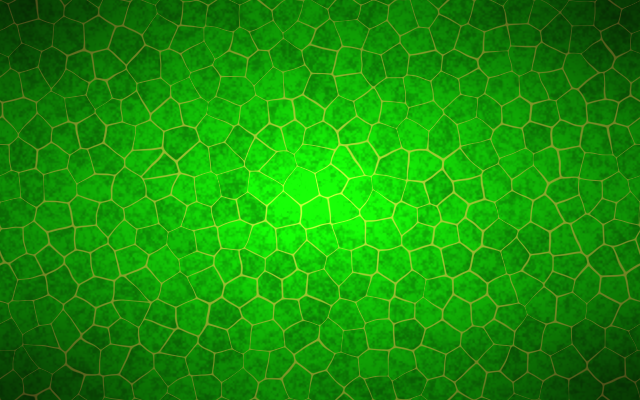
Write a Shadertoy shader that draws this pattern.

```glsl
#define CELLS vec2(22.0, 16.0)   // cells across and up; rows must be even
#define JITTER 0.62              // irregularity of the cells
#define WOBBLE 0.08              // bending of the veins
#define VEIN_THIN 0.002          // half widths, in rows
#define VEIN_THICK 0.044
#define JUNCTION 0.07            // rounding where veins meet
#define MOTTLE 0.30              // strength of the dark specks
#define CELL_TONE 0.10           // difference between cells
#define LEAF vec3(0.075, 1.0, 0.02)
#define LEAF_SHADE vec3(0.012, 0.0, 0.008)
#define VEIN vec3(0.64, 0.88, 0.20)
#define VEIN_SHADE vec3(0.17, 0.11, 0.06)

vec2 hash2(vec2 p) {
    uvec2 q = uvec2(ivec2(p)) * uvec2(1597u, 3812u) + uvec2(731u, 197u);
    uint n = (q.x ^ (q.y * 277u)) * 747796u + 2891u;
    n = (n ^ (n >> 15)) * 22469u;
    n ^= n >> 13;
    uint m = n * 74779u + 28913u;
    m ^= m >> 16;
    return vec2(n & 65535u, m & 65535u) / 65535.0;
}

// Value noise that wraps after one canvas
float noise(vec2 uv, vec2 repeats) {
    vec2 p = uv * repeats, i = floor(p), f = fract(p);
    f = f * f * (3.0 - 2.0 * f);
    vec2 a = mod(i, repeats), b = mod(i + 1.0, repeats);
    return mix(mix(hash2(a).x, hash2(vec2(b.x, a.y)).x, f.x),
               mix(hash2(vec2(a.x, b.y)).x, hash2(b).x, f.x), f.y);
}

// Jittered seed of a cell, odd rows shifted by half a cell
vec2 seedPoint(vec2 cell) {
    vec2 id = mod(cell, CELLS);
    vec2 shift = vec2(0.5 * mod(id.y, 2.0) - 0.25, 0.0);
    return cell + 0.5 + shift + JITTER * (hash2(id + 37.0) - 0.5);
}

float smoothMin(float a, float b, float k) {
    float h = max(k - abs(a - b), 0.0) / k;
    return min(a, b) - 0.25 * h * h * k;
}

// x: distance to the nearest vein, y: random tone of the cell
vec2 leafCells(vec2 p, vec2 metric) {
    vec2 base = floor(p), home = base, toHome = vec2(0.0);
    float nearest = 1e5;
    for (int y = -2; y <= 2; y++)
    for (int x = -2; x <= 2; x++) {
        vec2 cell = base + vec2(x, y);
        vec2 d = (seedPoint(cell) - p) * metric;
        if (dot(d, d) < nearest) {
            nearest = dot(d, d);
            toHome = d;
            home = cell;
        }
    }
    float edge = 2.0;
    for (int y = -2; y <= 2; y++)
    for (int x = -2; x <= 2; x++) {
        vec2 cell = home + vec2(x, y);
        if (x == 0 && y == 0) continue;
        vec2 d = (seedPoint(cell) - p) * metric;
        float border = dot(0.5 * (toHome + d), normalize(d - toHome));
        edge = smoothMin(edge, border, JUNCTION);
    }
    return vec2(edge, hash2(mod(home, CELLS) + 91.0).y);
}

// Central light, levelling out at the edges so that it wraps
float lightAt(vec2 uv) {
    vec2 t = abs(2.0 * uv - 1.0);
    vec2 d = 1.2 * t * (1.0 - pow(t, vec2(5.0)) / 6.0);
    float r = length(d);
    return 0.99 - 0.42 * r - 0.045 * r * r * r * r + 0.10 * exp(-14.0 * r * r);
}

void mainImage(out vec4 fragColor, in vec2 fragCoord) {
    vec2 uv = fragCoord / iResolution.xy;
    float aspect = iResolution.x / iResolution.y;
    vec2 metric = vec2(aspect * CELLS.y / CELLS.x, 1.0);

    // Cells with slightly bent borders
    vec2 bend = vec2(noise(uv, vec2(48.0, 30.0)),
                     noise(uv + 0.37, vec2(48.0, 30.0))) - 0.5;
    vec2 cells = leafCells(uv * CELLS + WOBBLE * bend, metric);

    // Fine specks gathered into faint blotches
    float blotch = noise(uv, vec2(40.0, 25.0)) - 0.5;
    float clump = noise(uv + 0.21, vec2(104.0, 65.0)) - 0.5;
    float speck = noise(uv + 0.53, vec2(192.0, 120.0)) - 0.5;
    float grain = noise(uv + 0.71, vec2(320.0, 200.0)) - 0.5;
    float grit = 0.22 * blotch + 0.24 * clump + 0.30 * speck + 0.24 * grain;
    float dark = smoothstep(-0.22, 0.34, grit + 0.08 * (cells.y - 0.5));
    float tone = 1.10 - MOTTLE * dark - CELL_TONE * cells.y * cells.y * cells.y;

    // Veins of varying thickness
    float halfWidth = mix(VEIN_THIN, VEIN_THICK, noise(uv + 0.13, vec2(24.0, 15.0)));
    float soft = 0.75 * max(CELLS.y / iResolution.y, 0.04);
    float vein = 1.0 - smoothstep(halfWidth - soft, halfWidth + soft, cells.x);

    float light = lightAt(uv);
    vec3 leaf = LEAF * light * tone + LEAF_SHADE;
    vec3 ridge = VEIN * light + VEIN_SHADE;
    fragColor = vec4(clamp(mix(leaf, ridge, 0.92 * vein), 0.0, 1.0), 1.0);
}
```
